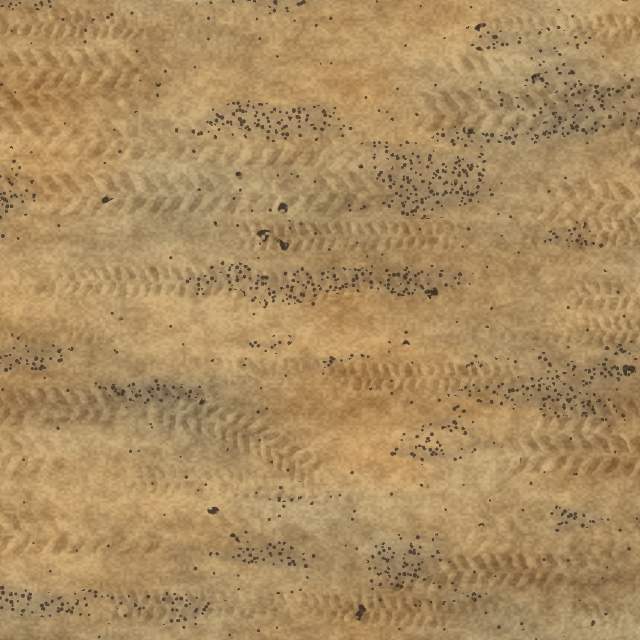
Give the GLSL for this texture, as a WebGL 1 fragment shader.

```glsl
precision highp float;
uniform vec2 u_resolution;

#define TRACKS 15
#define STREAK_CONTRAST 0.85
#define CLUMP_CONTRAST 0.65
#define GRAIN_CONTRAST 0.36
#define TREAD_DEPTH 0.27
#define SPECK_SCALE 150.0
#define CLOD_SCALE 16.0
#define BASE_TONE 0.69

const vec3 DARK_SAND = vec3(0.49, 0.37, 0.23);
const vec3 PALE_SAND = vec3(0.78, 0.66, 0.465);
const vec3 GRIT = vec3(0.21, 0.17, 0.13);
const vec3 ASH = vec3(0.51, 0.44, 0.36);

float hash(vec2 p) {
  vec3 q = fract(p.xyx * vec3(0.1031, 0.1030, 0.0973));
  q += dot(q, q.yzx + 33.33);
  return fract((q.x + q.y) * q.z);
}

float noise(vec2 p) {
  vec2 i = floor(p), f = fract(p);
  f = f * f * (3.0 - 2.0 * f);
  return mix(mix(hash(i), hash(i + vec2(1.0, 0.0)), f.x),
             mix(hash(i + vec2(0.0, 1.0)), hash(i + vec2(1.0, 1.0)), f.x), f.y);
}

float fbm(vec2 p) {
  float sum = 0.0, amp = 0.533;
  for (int i = 0; i < 4; i++) {
    sum += amp * noise(p);
    p = mat2(1.98, 0.15, -0.15, 1.98) * p + 17.3;
    amp *= 0.5;
  }
  return sum;
}

// Cellular noise: distance to the nearest point, and that point's id
vec2 cells(vec2 p) {
  vec2 base = floor(p), nearest = vec2(9.0, 0.0);
  for (int y = -1; y <= 1; y++)
    for (int x = -1; x <= 1; x++) {
      vec2 c = base + vec2(float(x), float(y));
      vec2 point = c + vec2(hash(c + 3.7), hash(c + 41.1));
      float d = length(p - point);
      if (d < nearest.x) nearest = vec2(d, hash(c + 87.5));
    }
  return nearest;
}

// Two rows of curved lugs: negative in the prints, positive on the ridges
float tread(vec2 p, float width, float pitch, float slant) {
  float across = abs(p.y) / width;
  float phase = p.x / pitch + 0.45 * step(0.0, p.y) + slant * pow(across, 1.4);
  float print = 1.0 - smoothstep(0.17, 0.31, abs(fract(phase) - 0.5));
  float ridge = 1.0 - smoothstep(0.05, 0.24, abs(fract(phase + 0.6) - 0.5));
  float rows = smoothstep(0.03, 0.18, across) * (1.0 - smoothstep(0.78, 1.0, across));
  return rows * (0.55 * ridge - print);
}

// Worn, partly erased horizontal tyre tracks
float tracks(vec2 uv, vec2 wobble) {
  float relief = 0.0;
  for (int i = 0; i < TRACKS; i++) {
    float n = float(i);
    float size = hash(vec2(n, 5.0));
    float y = (n + 0.25 + 0.5 * hash(vec2(n, 9.0))) / float(TRACKS);
    float bend = 0.007 * sin(uv.x * 5.0 + n * 2.4) - 0.012 * (uv.x - 0.5);
    float width = mix(0.023, 0.037, size);
    vec2 p = vec2(uv.x, uv.y - y - bend) + wobble;
    float along = fract(uv.x - hash(vec2(n, 13.0)) + wobble.x);
    float span = mix(0.5, 0.95, hash(vec2(n, 21.0)));
    float extent = smoothstep(0.0, 0.025, along) * (1.0 - smoothstep(span - 0.2, span, along));
    float wear = smoothstep(0.3, 0.62, fbm(uv * vec2(5.0, 16.0) + n * 7.1));
    float rut = 1.0 - smoothstep(0.75, 1.1, abs(p.y) / width);
    float mark = tread(p, width, mix(0.016, 0.031, size), mix(0.35, 0.85, size));
    relief += extent * mix(0.2, 1.0, wear) * (mark - 0.13 * rut);
  }
  return clamp(relief, -1.3, 0.7);
}

// One deeper track crossing at an angle
float crossing(vec2 uv, vec2 wobble) {
  vec2 p = mat2(0.917, 0.399, -0.399, 0.917) * (uv - vec2(0.38, 0.33));
  p.y += 1.2 * p.x * p.x - 0.01;
  float extent = 1.0 - smoothstep(0.1, 0.165, abs(p.x));
  return extent * tread(p + wobble + vec2(0.0, 0.014), 0.03, 0.02, -0.6);
}

void main() {
  vec2 uv = gl_FragCoord.xy / u_resolution;
  float pixel = 1.0 / min(u_resolution.x, u_resolution.y);
  vec2 wobble = 0.007 * (vec2(noise(uv * 85.0), noise(uv * 85.0 + 50.0)) - 0.5);

  // Sand: wide streaks, clumps and fine grain
  float tone = BASE_TONE;
  tone += STREAK_CONTRAST * (fbm(uv * vec2(3.0, 13.0) + 4.0) - 0.5);
  tone += CLUMP_CONTRAST * (fbm(uv * vec2(42.0, 62.0)) - 0.5);
  tone += GRAIN_CONTRAST * (noise(uv * vec2(215.0, 255.0)) - 0.5);
  tone += TREAD_DEPTH * (tracks(uv, wobble) + 1.1 * crossing(uv, wobble));
  vec3 color = mix(DARK_SAND, PALE_SAND, clamp(tone, -0.1, 1.08));

  // Ochre and olive drifts
  float drift = fbm(uv * vec2(3.5, 6.0) + 31.0) - 0.5;
  color += drift * vec3(0.13, -0.01, -0.11);

  // Dusky patches full of dark grit
  float cluster = smoothstep(0.6, 0.75, fbm(uv * vec2(4.5, 16.0) + 63.0));
  color = mix(color, ASH, 0.32 * cluster);
  vec2 speck = cells(uv * SPECK_SCALE);
  float present = step(speck.y, 0.012 + 0.42 * cluster);
  float radius = 0.24 + 0.28 * fract(speck.y * 57.0);
  float soft = SPECK_SCALE * pixel * 0.6;
  float grit = present * (1.0 - smoothstep(radius - soft, radius + soft, speck.x));
  color = mix(color, GRIT, 0.72 * grit);

  // Scattered ragged clods
  vec2 clod = cells((uv + 1.5 * wobble) * CLOD_SCALE);
  float clodSize = 0.05 + 0.09 * fract(clod.y * 91.0);
  float edge = CLOD_SCALE * pixel;
  float lump = step(clod.y, 0.13) * (1.0 - smoothstep(clodSize - edge, clodSize + edge, clod.x));
  color = mix(color, GRIT, lump * smoothstep(0.25, 0.6, noise(uv * 170.0)) * 0.85);

  gl_FragColor = vec4(color, 1.0);
}
```
